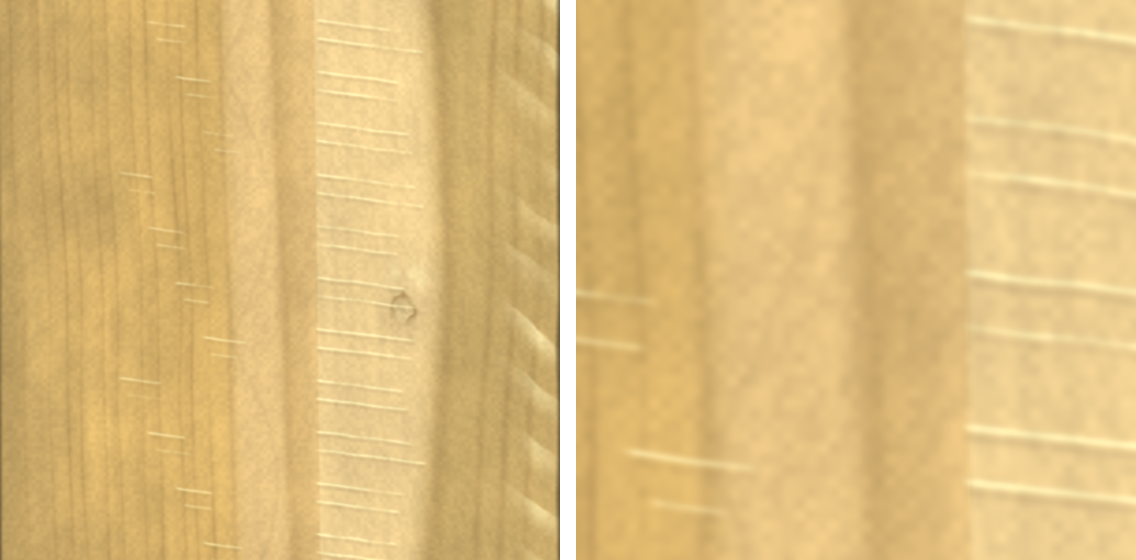
Left, the full canvas; right, a detail of the centre.
Write a three.js fragment shader that draws this texture.

```glsl
// Planed pine board: leaning grain, pale bands, plane scratches and a small knot.
varying vec2 vUv;

float hash(vec2 p) {
  return fract(sin(dot(p, vec2(127.1, 311.7))) * 43758.5453);
}

float noise(vec2 p) {
  vec2 i = floor(p), f = fract(p);
  f = f * f * (3.0 - 2.0 * f);
  return mix(mix(hash(i), hash(i + vec2(1.0, 0.0)), f.x),
             mix(hash(i + vec2(0.0, 1.0)), hash(i + 1.0), f.x), f.y);
}

float fbm(vec2 p) {
  float sum = 0.0, amp = 0.5;
  for (int i = 0; i < 4; i++) {
    sum += amp * noise(p);
    p = p * 2.03 + 17.3;
    amp *= 0.5;
  }
  return sum / 0.9375;
}

float bell(float d, float width) {
  return exp(-d * d / (width * width));
}

float span(float x, float a, float b, float soft) {
  return smoothstep(a - soft, a + soft, x) * (1.0 - smoothstep(b - soft, b + soft, x));
}

vec2 rotate(vec2 p, float a) {
  return vec2(cos(a) * p.x - sin(a) * p.y, sin(a) * p.x + cos(a) * p.y);
}

// Leaning growth rings with jittered spacing and fading strength
float rings(float x, float y, float spacing) {
  float sum = 0.0;
  for (int i = 0; i < 12; i++) {
    float id = float(i);
    float d = x - spacing * (id + 0.3 + 0.6 * hash(vec2(id, 3.0)));
    d += 0.005 * (noise(vec2(id * 3.3, y * 7.0)) - 0.5);
    float strength = 0.25 + 0.75 * noise(vec2(id * 7.1, y * 6.0));
    sum += strength * (bell(d, 0.004) + 0.45 * bell(d + 0.007, 0.01));
  }
  return sum;
}

// Slanted scratch rows: x is the bright ridge, y its shadow
vec2 scratches(vec2 p, float offset, float start, float reach, float stepLeft) {
  float period = 0.0918;
  float q = (p.y + 0.13 * (p.x - start) + offset) / period;
  float row = floor(q);
  float d = (fract(q) - 0.5) * period + 0.002 * (noise(vec2(p.x * 30.0, row)) - 0.5);
  float a = start - stepLeft * mod(row, 4.0);
  float b = a + reach * (0.7 + 0.3 * hash(vec2(row, offset * 91.0)));
  float wear = smoothstep(0.05, 0.75, noise(vec2(p.x * 28.0, row * 5.3 + offset * 40.0)));
  wear = mix(wear, 1.0, 0.35) * (1.0 - 0.35 * (p.x - a) / reach);
  return vec2(bell(d, 0.0027), bell(d + 0.006, 0.0035)) * span(p.x, a, b, 0.006) * wear;
}

void main() {
  vec2 p = vUv;
  float fall = 1.0 - p.y;
  float sway = 0.012 * (noise(vec2(p.y * 4.0, 2.0)) - 0.5);
  float x = p.x - 0.045 * fall - sway;
  float cloud = fbm(p * vec2(11.0, 8.0)) - 0.5;

  // Band borders, from left to right
  float paleEdge = 0.389 + 0.034 * fall + 0.4 * sway;
  float shadeEdge = 0.483 + 0.043 * fall + 0.4 * sway;
  float jointEdge = 0.561 + 0.011 * fall;
  float barkEdge = 0.768 + 0.024 * sin(fall * 3.3) + 0.6 * sway;

  vec3 straw = vec3(0.795, 0.665, 0.41);
  vec3 gold = vec3(0.865, 0.715, 0.425);
  vec3 peach = vec3(0.905, 0.765, 0.515);
  vec3 shade = vec3(0.83, 0.69, 0.44);
  vec3 cream = vec3(0.93, 0.81, 0.57);
  vec3 olive = vec3(0.785, 0.665, 0.415);
  vec3 brown = vec3(0.62, 0.48, 0.28);
  vec3 gleam = vec3(1.0, 0.93, 0.69);

  // Left sapwood with rings, then the soft flat bands
  vec3 col = mix(straw, gold, smoothstep(0.0, 0.32, p.x + 0.3 * cloud));
  col = mix(col, brown, 0.27 * rings(x, p.y, 0.0335) * (1.0 - smoothstep(0.36, 0.4, x)));
  col = mix(col, peach, smoothstep(paleEdge - 0.02, paleEdge + 0.03, p.x));
  col = mix(col, brown, 0.2 * bell(p.x - paleEdge, 0.006));
  vec3 shadeBand = mix(shade, vec3(0.88, 0.74, 0.49), smoothstep(0.0, 0.06, p.x - shadeEdge));
  col = mix(col, shadeBand, smoothstep(shadeEdge - 0.02, shadeEdge + 0.01, p.x));
  col = mix(col, brown, 0.13 * bell(p.x - shadeEdge, 0.008));
  float arch = p.x - paleEdge - 0.08 * abs(sin(p.y * 6.5 + 0.6));
  col *= 1.0 - 0.03 * bell(arch, 0.006) * span(p.x, paleEdge, shadeEdge, 0.008);
  col = mix(col, cream, smoothstep(jointEdge - 0.004, jointEdge + 0.004, p.x));

  // Right heartwood with a soft brown border and sparse rings
  col = mix(col, olive, smoothstep(barkEdge - 0.045, barkEdge + 0.02, p.x));
  col = mix(col, brown, 0.25 * bell(p.x - barkEdge - 0.006, 0.014));
  for (int i = 0; i < 3; i++) {
    float ring = 0.875 + 0.043 * float(i) + 1.5 * sway - 0.02 * fall * fall;
    float fade = 0.4 + 0.6 * noise(vec2(float(i) * 5.0, p.y * 5.0));
    col = mix(col, brown, 0.38 * fade * bell(p.x - ring, 0.007));
  }

  // Rippled gleams along the right side
  float ripple = (p.y + 0.7 * (p.x - 0.97) + 0.04 * cloud) / 0.104;
  float crest = fract(ripple);
  float patchy = noise(vec2(p.x * 24.0, floor(ripple) * 3.7));
  float lit = smoothstep(0.35, 0.85, crest) * (1.0 - smoothstep(0.87, 0.98, crest));
  col = mix(col, gleam, 0.85 * lit * patchy * smoothstep(0.87, 0.98, p.x));

  // Knot with a broken rim and a bright burr above it
  vec2 k = p - vec2(0.72, 0.443);
  float around = length(k * vec2(1.0, 0.85)) + 0.014 * (noise(k * 80.0) - 0.5);
  col *= 1.0 - 0.12 * bell(around, 0.04);
  col = mix(col, brown, 0.75 * bell(around - 0.02, 0.005) * noise(k * 60.0 + 9.0));
  col = mix(col, gleam, 0.6 * bell(around, 0.016) * noise(k * 110.0));
  float burr = bell(k.x - 0.005, 0.04) * bell(k.y - 0.062, 0.024);
  col = mix(col, gleam, burr * noise(k * vec2(60.0, 40.0)));

  // Plane scratches: pairs over the cream band, short steps on the left
  vec2 marks = scratches(p, 0.0, 0.567, 0.2, 0.0) + scratches(p, 0.0325, 0.567, 0.2, 0.0);
  marks += 0.55 * scratches(p, 0.016, 0.365, 0.075, 0.05);
  marks += 0.35 * scratches(p, 0.046, 0.38, 0.06, 0.05);
  col = mix(col, gleam, min(1.1 * marks.x, 1.0));
  col *= 1.0 - 0.07 * marks.y;

  // Cloudy tone, lengthwise streaks, slanted fibres and fine pores
  float streak = noise(vec2(x * 75.0, p.y * 5.0)) - 0.5;
  float fibre = noise(rotate(p, p.x < jointEdge ? 0.5 : -0.4) * vec2(130.0, 40.0)) - 0.5;
  float pores = noise(p * 150.0) - 0.5;
  col *= 1.01 + 0.13 * cloud + 0.045 * streak + 0.035 * fibre + 0.06 * pores;

  // Dim board edges
  col *= 1.0 - 0.05 * bell(p.x, 0.04) - 0.35 * bell(p.x, 0.004) * fall;
  col *= 1.0 - 0.5 * smoothstep(0.99, 1.002, p.x + 0.008 * cloud);
  gl_FragColor = vec4(col, 1.0);
}
```
